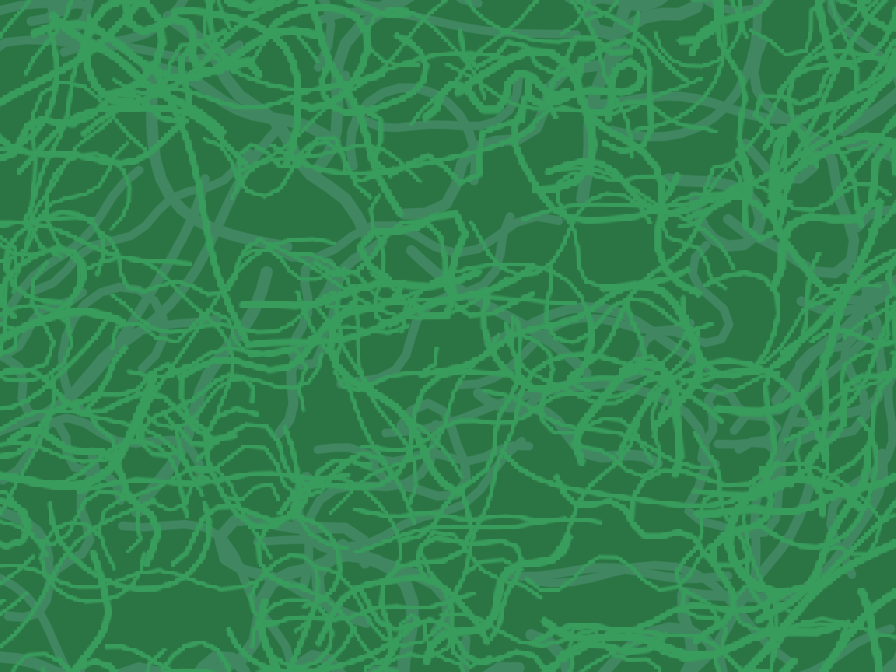
Reproduce this pattern procedurally as a Shadertoy shader.

```glsl
const vec3 GROUND = vec3(0.17, 0.46, 0.27);
const vec3 TEAL = vec3(0.25, 0.53, 0.38);
const vec3 BRIGHT = vec3(0.22, 0.61, 0.36);

const float CELL = 0.25;    // spacing of stroke centres
const float REACH = 0.235;  // longest half stroke
const float SOFT = 0.0013;  // half width of an edge
const int STEPS = 7;        // segments per half stroke

vec4 hash4(vec2 p) {
    vec4 q = fract(p.xyxy * vec4(0.1031, 0.1030, 0.0973, 0.1099));
    q += dot(q, q.wzxy + 33.33);
    return fract((q.xxyz + q.yzzw) * q.zywx);
}

float segmentDistance(vec2 p, vec2 a, vec2 b) {
    vec2 ap = p - a, ab = b - a;
    return length(ap - ab * clamp(dot(ap, ab) / dot(ab, ab), 0.0, 1.0));
}

// Mostly level in the middle, leaning steeply near the left and right sides
float strokeHeading(float x, float aspect, float random) {
    float u = 2.0 * random - 1.0;
    float side = smoothstep(0.36, 0.47, abs(x / aspect - 0.5));
    return mix(1.3 * u * abs(u), 0.95 + 0.35 * u, side);
}

// Signed distance to one wandering stroke, walked both ways from its centre
float strokeDistance(vec2 p, vec2 cell, float seed, vec2 radii, float aspect) {
    vec2 key = cell + seed * 17.3;
    vec4 place = hash4(key);
    vec2 centre = (cell + place.xy) * CELL;
    if (distance(p, centre) > REACH + 0.02) return 1.0;

    vec4 bend = hash4(key + 51.7);
    float heading = strokeHeading(centre.x, aspect, place.z);
    float radius = mix(radii.x, radii.y, place.w * place.w * place.w);
    float halfLength = mix(0.15, REACH, bend.x);
    float u = 2.0 * bend.y - 1.0;
    float curl = 3.4 * u * u * u;
    float swing = mix(0.15, 1.2, bend.z * bend.z);
    float rate = mix(2.5, 9.0, bend.w);
    float phase = 6.2832 * fract(7.0 * bend.x + 3.0 * place.z);

    float d = 1.0;
    for (int s = -1; s <= 1; s += 2) {
        float way = float(s);
        vec2 a = centre;
        for (int i = 0; i < STEPS; i++) {
            float t = way * (float(i) + 0.5) / float(STEPS);
            float angle = heading + curl * t + swing * sin(rate * t + phase);
            vec2 b = a + way * halfLength / float(STEPS) * vec2(cos(angle), sin(angle));
            d = min(d, segmentDistance(p, a, b));
            a = b;
        }
    }
    return d - radius;
}

// Coverage of several overlaid sets of strokes
float strokeCover(vec2 p, int layers, float seed, vec2 radii, float aspect) {
    float d = 1.0;
    for (int k = 0; k < layers; k++) {
        vec2 shift = hash4(vec2(seed, float(k) + 3.0)).xy * CELL;
        vec2 home = floor((p + shift) / CELL);
        for (int j = -1; j <= 1; j++)
            for (int i = -1; i <= 1; i++) {
                vec2 cell = home + vec2(i, j);
                d = min(d, strokeDistance(p + shift, cell, seed + float(k), radii, aspect));
            }
    }
    return 1.0 - smoothstep(-SOFT, SOFT, d);
}

// Pulls points towards a fine grid, giving stepped edges
vec2 roughen(vec2 p, float cells, float amount) {
    return mix(p, (floor(p * cells) + 0.5) / cells, amount);
}

void mainImage(out vec4 fragColor, in vec2 fragCoord) {
    vec2 p = fragCoord / iResolution.y;
    float aspect = iResolution.x / iResolution.y;

    // Broad strokes below, fine rough strokes on top
    float broad = strokeCover(p, 3, 40.0, vec2(0.0062, 0.0095), aspect);
    float fine = strokeCover(roughen(p, 192.0, 0.6), 9, 5.0, vec2(0.0028, 0.0066), aspect);

    vec3 color = mix(GROUND, TEAL, broad);
    color = mix(color, BRIGHT, fine);
    fragColor = vec4(color, 1.0);
}
```
